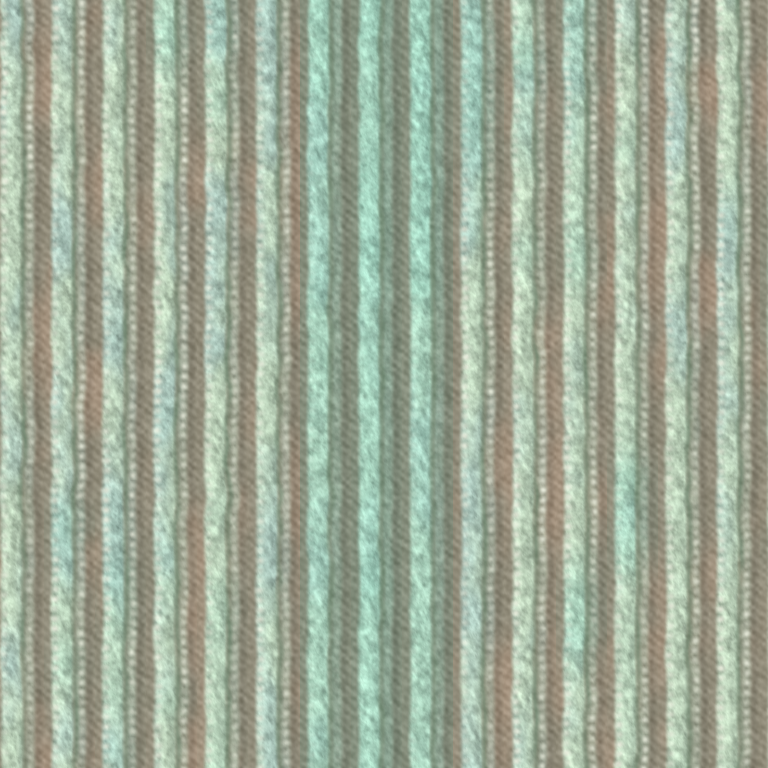
A Shadertoy shader for this texture:

```glsl
const float RIBS = 15.0;
const float STITCHES = 78.0;

const vec3 GROOVE = vec3(0.57, 0.55, 0.48);
const vec3 GROOVE_GREEN = vec3(0.50, 0.56, 0.49);
const vec3 GROOVE_WARM = vec3(0.64, 0.57, 0.49);
const vec3 PILE = vec3(0.69, 0.77, 0.68);
const vec3 PILE_TEAL = vec3(0.58, 0.78, 0.71);
const vec3 PILE_BLUE = vec3(0.60, 0.71, 0.69);
const vec3 SEAM = vec3(0.44, 0.54, 0.45);
const vec3 THREAD = vec3(0.90, 0.91, 0.85);

float hash(vec2 p) {
    return fract(sin(dot(p, vec2(127.1, 311.7))) * 43758.5453);
}

float noise(vec2 p) {
    vec2 cell = floor(p);
    vec2 f = fract(p);
    f = f * f * (3.0 - 2.0 * f);
    return mix(mix(hash(cell), hash(cell + vec2(1, 0)), f.x),
               mix(hash(cell + vec2(0, 1)), hash(cell + vec2(1, 1)), f.x), f.y);
}

float fbm(vec2 p) {
    float sum = 0.0;
    float weight = 0.5;
    for (int i = 0; i < 3; i++) {
        sum += weight * noise(p);
        p = p * 2.03 + 17.3;
        weight *= 0.5;
    }
    return sum / 0.875;
}

// Soft band between two edges
float band(float x, float left, float right, float blur) {
    return smoothstep(left - blur, left + blur, x)
         * (1.0 - smoothstep(right - blur, right + blur, x));
}

// Column of soft stitches, each with its own brightness
float stitches(float x, float y, float center, float halfWidth, float seed) {
    float row = floor(y);
    vec2 d = vec2((x - center) / halfWidth, (fract(y) - 0.5) / 0.42);
    return exp(-1.5 * dot(d, d)) * mix(0.45, 1.0, hash(vec2(row, seed)));
}

void mainImage(out vec4 fragColor, in vec2 fragCoord) {
    vec2 uv = fragCoord / iResolution.xy;

    // Rib coordinates, with slightly wavering edges
    float x = uv.x * RIBS + 0.15;
    float rib = floor(x);
    float u = x - rib - 0.15;
    u += 0.05 * (noise(vec2(rib * 7.3, uv.y * 34.0)) - 0.5);
    float seed = hash(vec2(rib, 4.7));

    // Teal dye gathers on the central ribs; the others show more thread
    float centerDye = exp(-pow(abs(rib - 7.0) / 1.5, 4.0));
    float patches = fbm(vec2(rib * 0.73 + 3.1, uv.y * 5.0 + seed * 2.0));
    float dye = clamp(centerDye * 0.85 + 0.7 * smoothstep(0.5, 0.85, patches), 0.0, 1.0);
    float wear = (1.0 - 0.82 * centerDye) * mix(1.0, 0.45, dye)
               * mix(0.5, 1.1, noise(vec2(rib * 5.9, uv.y * 6.0)));

    // Slanted fibres and fine grain
    vec2 slant = vec2(uv.x + uv.y * 0.45, uv.y - uv.x * 0.35);
    float fibre = fbm(slant * vec2(150.0, 85.0)) - 0.5;
    float grain = noise(uv * 210.0) - 0.5;

    // Groove with a faint weave
    float warmth = smoothstep(0.45, 0.8, fbm(uv * vec2(15.0, 8.0) + 9.0));
    vec3 color = mix(GROOVE, GROOVE_WARM, warmth * (1.0 - centerDye));
    color = mix(color, GROOVE_GREEN, max(centerDye * 0.8, dye * 0.5));
    color += 0.025 * sin(6.28318 * (uv.y * STITCHES + u * 4.0));
    color *= 1.0 - 0.10 * band(u, 0.68, 0.80, 0.06);

    // Pile of the rib
    float blueness = smoothstep(0.45, 0.75, fbm(uv * vec2(15.0, 7.0) + 31.0));
    vec3 pile = mix(PILE, PILE_BLUE, blueness * 0.7);
    pile = mix(pile, PILE_TEAL, dye * 0.8);
    pile *= 1.0 + 0.09 * band(u, 0.05, 0.26, 0.12) + 0.40 * fibre;
    color = mix(color, pile, band(u, 0.01, 0.43, 0.06));

    // Thinner right flank
    vec3 flank = mix(pile, color, 0.35) * 0.93;
    color = mix(color, flank, 0.75 * band(u, 0.48, 0.66, 0.06));

    // Ragged dark parting
    float parting = 0.44 + 0.07 * (noise(vec2(seed * 50.0, uv.y * 45.0)) - 0.5);
    float depth = mix(0.35, 0.85, noise(vec2(rib * 3.7, uv.y * 28.0)));
    color = mix(color, SEAM, depth * band(u, parting - 0.03, parting + 0.06, 0.06));

    // Pale stitches on both sides of the rib
    float y = uv.y * STITCHES + seed;
    float leftRow = stitches(u, y, 0.08, 0.09, rib);
    float rightRow = stitches(u, y + 0.5, 0.59, 0.08, rib + 50.0);
    color = mix(color, THREAD, clamp(wear * (leftRow + 0.85 * rightRow), 0.0, 0.95));

    color += 0.07 * grain + 0.08 * fibre;
    fragColor = vec4(clamp(color, 0.0, 1.0), 1.0);
}
```
